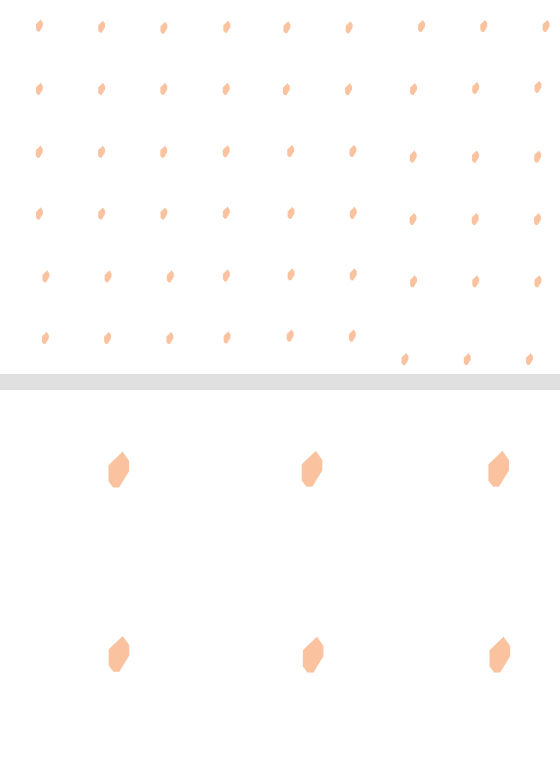
Top: the whole. Bottom: its middle third, enlarged.
Reproduce this pattern procedurally as a Shadertoy shader.

```glsl
// Small peach seeds scattered on white in a loose grid, nine across and six down.
// Each seed is an intersection of half planes; blocks of columns shift together
// by row, with a little hashed jitter shared by all the seeds of a block.

const float WIDTH = 768.0;               // design units across the canvas
const float PITCH = WIDTH / 9.0;         // spacing of the grid
const vec2 FIRST_SEED = vec2(55.0, 36.0); // from the upper left corner
const float FLOOR_LINE = 500.5;          // seeds are trimmed flat below this
const vec3 PAPER = vec3(1.0);
const vec3 PEACH = vec3(0.98, 0.76, 0.62);

// Sine-free hash giving two values in 0..1
vec2 hash22(vec2 p) {
    vec3 q = fract(p.xyx * vec3(0.1031, 0.1030, 0.0973));
    q += dot(q, q.yzx + 33.33);
    return fract((q.xx + q.yz) * q.zy);
}

float halfPlane(vec2 p, vec2 normal, float reach) {
    return dot(p, normalize(normal)) - reach;
}

// Faceted seed with its tip leaning right; y points down
float seedDistance(vec2 p) {
    vec2 side = abs(p) - vec2(4.7, 8.2);
    float d = max(side.x, side.y);
    d = max(d, halfPlane(p, vec2(-0.69, -0.72), 4.7)); // long upper left facet
    d = max(d, halfPlane(p, vec2(0.82, -0.57), 6.1));  // upper right shoulder
    d = max(d, halfPlane(p, vec2(0.85, 0.52), 4.4));   // tapering lower right
    return max(d, halfPlane(p, vec2(-0.80, 0.60), 7.0)); // lower left corner
}

// Column blocks: 0 = columns 0-2, 1 = column 3, 2 = columns 4-5, 3 = columns 6-8
float blockOf(float column) {
    return step(3.0, column) + step(4.0, column) + step(6.0, column);
}

// Shift of one seed away from its grid point
vec2 seedShift(float column, float row) {
    float block = blockOf(column);
    float top = 1.0 - step(1.0, row);
    float bottom = step(5.0, row);
    vec2 shift = 1.4 * (hash22(vec2(block, row) + 7.0) - 0.5);
    if (block < 0.5) {        // left block steps right in its lower rows
        shift += vec2(8.0 * step(4.0, row) - 0.5, 1.0);
        shift.y += 1.5 * top * (column - 1.0);
    } else if (block < 2.5) { // middle blocks waver slightly
        float outer = block - 1.0;
        shift.x += outer * mix(-3.0, 2.2, step(2.0, row));
        shift.y += outer * (2.0 - 0.8 * row);
    } else {                  // right block sinks toward the bottom
        shift.x += 11.0 * top - 12.0 * bottom;
        shift.y += 8.3 * step(2.0, row) + 22.0 * bottom - top;
        float second = step(1.0, row) - step(2.0, row);
        shift.y -= 1.5 * second * (column - 6.6);
    }
    return shift;
}

void mainImage(out vec4 fragColor, in vec2 fragCoord) {
    float unitsPerPixel = WIDTH / iResolution.x;
    vec2 p = vec2(fragCoord.x, iResolution.y - fragCoord.y) * unitsPerPixel;

    // Nearest grid point and its shifted seed
    vec2 cell = floor((p - FIRST_SEED) / PITCH + 0.5);
    vec2 center = FIRST_SEED + cell * PITCH + seedShift(cell.x, cell.y);
    float d = max(seedDistance(p - center), p.y - FLOOR_LINE);

    // Smoothed fill
    float ink = clamp(0.5 - d / unitsPerPixel, 0.0, 1.0);
    fragColor = vec4(mix(PAPER, PEACH, ink), 1.0);
}
```
